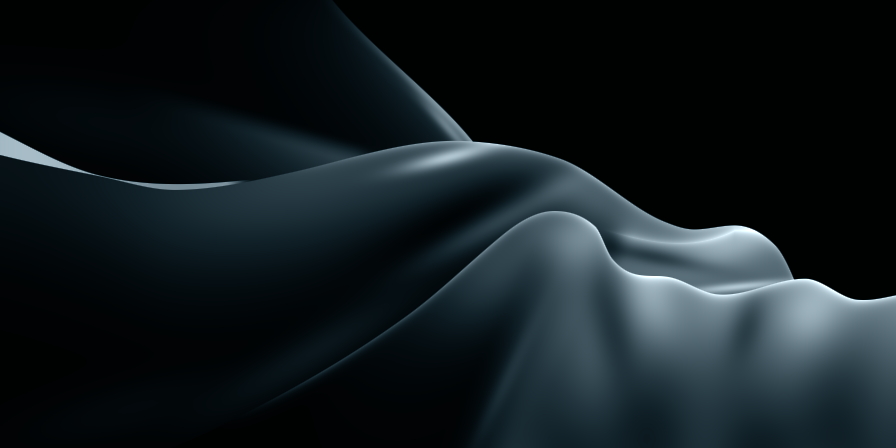
Write a WebGL 2 fragment shader that draws this background.

```glsl
#version 300 es
precision highp float;

uniform vec2 u_resolution;
out vec4 outColor;

// Cubic arc between two knots, each holding (position, height, slope)
float arc(float x, vec3 a, vec3 b) {
    float span = b.x - a.x;
    float t = clamp((x - a.x) / span, 0.0, 1.0);
    float s = 1.0 - t;
    return mix(a.y, b.y, t * t * (3.0 - 2.0 * t)) + span * t * s * (a.z * s - b.z * t);
}

// Soft elliptical glow, turned by an angle
float glow(vec2 p, vec2 center, vec2 radius, float angle) {
    vec2 q = p - center;
    float c = cos(angle), s = sin(angle);
    q = vec2(c * q.x + s * q.y, c * q.y - s * q.x) / radius;
    return exp(-dot(q, q));
}

// Antialiased coverage of the positive side
float cover(float d) {
    return clamp(d / max(fwidth(d), 1e-5) + 0.5, 0.0, 1.0);
}

// Light that fades with depth below an edge
float rim(float depth, float falloff) {
    return exp(-max(depth, 0.0) * falloff);
}

// Cool steel tint for a light level
vec3 steel(float light) {
    float tint = 1.0 - exp(-10.0 * light);
    return vec3(light - 0.085 * tint, light, light + 0.04 * tint);
}

float ridgeHeight(float x) {
    vec3 pinch = vec3(0.22, 0.607, -0.2), dip = vec3(0.39, 0.576, 0.0);
    vec3 rise = vec3(0.65, 0.615, 0.22), crest = vec3(1.04, 0.685, -0.05);
    vec3 arch = vec3(1.25, 0.646, -0.35), fall = vec3(1.484, 0.505, -0.4);
    vec3 saddle = vec3(1.55, 0.488, 0.0), pillow = vec3(1.64, 0.497, 0.0);
    vec3 shoulder = vec3(1.73, 0.453, -1.0);
    if (x < pinch.x) return arc(x, vec3(0.0, 0.654, -0.25), pinch);
    if (x < dip.x) return arc(x, pinch, dip);
    if (x < rise.x) return arc(x, dip, rise);
    if (x < crest.x) return arc(x, rise, crest);
    if (x < arch.x) return arc(x, crest, arch);
    if (x < fall.x) return arc(x, arch, fall);
    if (x < saddle.x) return arc(x, fall, saddle);
    if (x < pillow.x) return arc(x, saddle, pillow);
    if (x < shoulder.x) return arc(x, pillow, shoulder);
    return arc(x, shoulder, vec3(1.8, 0.3, -3.0));
}

float sheetHeight(float x) {
    vec3 tail = vec3(0.508, 0.057, 0.5), slope = vec3(0.911, 0.297, 0.73);
    vec3 neck = vec3(1.12, 0.474, 0.82), peak = vec3(1.237, 0.529, 0.0);
    vec3 lip = vec3(1.328, 0.495, -0.9), notch = vec3(1.367, 0.422, -1.2);
    vec3 ledge = vec3(1.5, 0.38, -0.25), trough = vec3(1.6, 0.343, -0.1);
    vec3 knoll = vec3(1.797, 0.378, 0.0), low = vec3(1.914, 0.331, -0.1);
    if (x < tail.x) return arc(x, vec3(0.3, -0.03, 0.35), tail);
    if (x < slope.x) return arc(x, tail, slope);
    if (x < neck.x) return arc(x, slope, neck);
    if (x < peak.x) return arc(x, neck, peak);
    if (x < lip.x) return arc(x, peak, lip);
    if (x < notch.x) return arc(x, lip, notch);
    if (x < ledge.x) return arc(x, notch, ledge);
    if (x < trough.x) return arc(x, ledge, trough);
    if (x < knoll.x) return arc(x, trough, knoll);
    if (x < low.x) return arc(x, knoll, low);
    return arc(x, low, vec3(2.0, 0.341, 0.2));
}

// Rear veil: lit along its right border, with a wedge of light lower left
float veilLight(vec2 p, float depth) {
    float low = smoothstep(1.1, 0.72, p.y);
    float pleats = 1.0 + 0.25 * sin(depth * 130.0 / (0.4 + 2.0 * (p.y - 0.6)));
    float light = low * (0.19 * rim(depth, 8.0) + 0.24 * rim(depth, 60.0) * pleats);
    light += 0.2 * glow(p, vec2(1.0, 0.715), vec2(0.1, 0.014), -0.85);
    float wedge = 0.661 - 0.29 * (p.x - 0.82) - p.y;
    light += 0.27 * smoothstep(-0.02, 0.04, wedge) * rim(wedge, 8.0)
        * smoothstep(0.25, 0.8, p.x) * smoothstep(0.87, 0.79, p.x);
    return light + 0.035 * glow(p, vec2(0.25, 0.72), vec2(0.3, 0.08), -0.2);
}

// Long fold: broad sheen, dark hollow and slanted reflections
float foldLight(vec2 p, float depth) {
    float light = mix(0.07, 0.23, smoothstep(0.0, 0.75, p.x)) * exp(-depth * depth * 26.0);
    light += 0.1 * glow(p, vec2(1.27, 0.59), vec2(0.17, 0.06), -0.5);
    light *= 1.0 - 0.95 * glow(p, vec2(1.01, 0.505), vec2(0.25, 0.06), 0.49);
    light += 0.3 * glow(p, vec2(1.0, 0.648), vec2(0.11, 0.018), 0.24);
    light += 0.17 * glow(p, vec2(1.1, 0.5), vec2(0.19, 0.03), 0.5);
    light += 0.08 * glow(p, vec2(0.72, 0.225), vec2(0.26, 0.045), 0.53);
    light += 0.03 * glow(p, vec2(0.3, 0.09), vec2(0.25, 0.06), 0.25);
    return light + 0.24 * rim(depth, 110.0) * smoothstep(0.55, 1.0, p.x);
}

// Right hollow: pale pillow crossed by fine creases
float pillowLight(vec2 p, float depth) {
    float light = 0.33 + 0.14 * glow(p, vec2(1.64, 0.455), vec2(0.12, 0.045), 0.3);
    float crease = p.y - arc(p.x, vec3(1.34, 0.49, -0.3), vec3(1.64, 0.485, 0.5));
    light += 0.16 * exp(-abs(crease) * 80.0);
    light -= 0.14 * glow(p, vec2(1.47, 0.425), vec2(0.13, 0.018), -0.2);
    light -= 0.24 * glow(p, vec2(1.35, 0.465), vec2(0.03, 0.04), 0.6);
    light += 0.2 * glow(p, vec2(1.65, 0.36), vec2(0.13, 0.01), 0.1);
    return light + 0.14 * rim(depth, 90.0);
}

// Front sheet: bright crown and rolling folds that sink into shadow
float sheetLight(vec2 p, float depth) {
    float body = smoothstep(0.97, 1.15, p.x - 0.48 * p.y);
    float light = body * mix(0.13, 0.31, smoothstep(0.0, 0.32, p.y));
    float u = p.x - 0.3 * p.y;
    light += body * 0.02 * (sin(u * 29.0 + 2.0 * sin(p.y * 7.0)) + sin(u * 17.0 - p.y * 9.0));
    light += 0.17 * glow(p, vec2(1.13, 0.4), vec2(0.17, 0.09), 0.75);
    light += 0.14 * glow(p, vec2(1.25, 0.48), vec2(0.08, 0.07), -0.3);
    light += 0.12 * rim(depth, 9.0) * smoothstep(0.65, 1.15, p.x);
    light += 0.07 * glow(p, vec2(1.12, 0.13), vec2(0.17, 0.018), 1.12);
    light -= 0.17 * glow(p, vec2(1.37, 0.28), vec2(0.045, 0.12), 0.15);
    light += 0.07 * glow(p, vec2(1.47, 0.31), vec2(0.05, 0.1), 0.3);
    light -= 0.11 * glow(p, vec2(1.67, 0.28), vec2(0.035, 0.08), -0.3);
    light += 0.08 * glow(p, vec2(1.8, 0.3), vec2(0.07, 0.08), 0.3);
    return light + 0.22 * rim(depth, 110.0) * smoothstep(0.48, 0.75, p.x);
}

void main() {
    vec2 p = gl_FragCoord.xy / u_resolution.y;
    p.x *= 2.0 * u_resolution.y / u_resolution.x;
    float ridge = ridgeHeight(p.x) - p.y;
    float sheet = sheetHeight(p.x) - p.y;
    float veil = arc(p.y, vec3(0.685, 1.055, -0.8), vec3(1.0, 0.742, -0.8)) - p.x;

    // Thin turned-over hem on the left
    vec3 hemKnot = vec3(0.22, 0.609, -0.25), hemEnd = vec3(0.56, 0.599, 0.1);
    float hemTop = p.x < hemKnot.x ? arc(p.x, vec3(0.0, 0.706, -0.5), hemKnot) : arc(p.x, hemKnot, hemEnd);
    float hem = cover(hemTop - p.y) * (1.0 - smoothstep(0.5, 0.57, p.x));

    // Layers from back to front
    float light = veilLight(p, veil) * cover(veil);
    light = mix(light, 0.46 + 0.05 * sin(p.x * 9.0 + 1.0), hem);
    float cloth = mix(foldLight(p, ridge), pillowLight(p, ridge), smoothstep(1.33, 1.43, p.x + 0.35 * (0.5 - p.y)));
    light = mix(light, cloth, cover(ridge));
    light = mix(light, sheetLight(p, sheet), cover(sheet));

    // Contrast curve deepens shadows and lifts highlights
    light = max(light, 0.0) * (0.8 + 1.25 * max(light, 0.0));
    outColor = vec4(steel(light + 0.006), 1.0);
}
```
